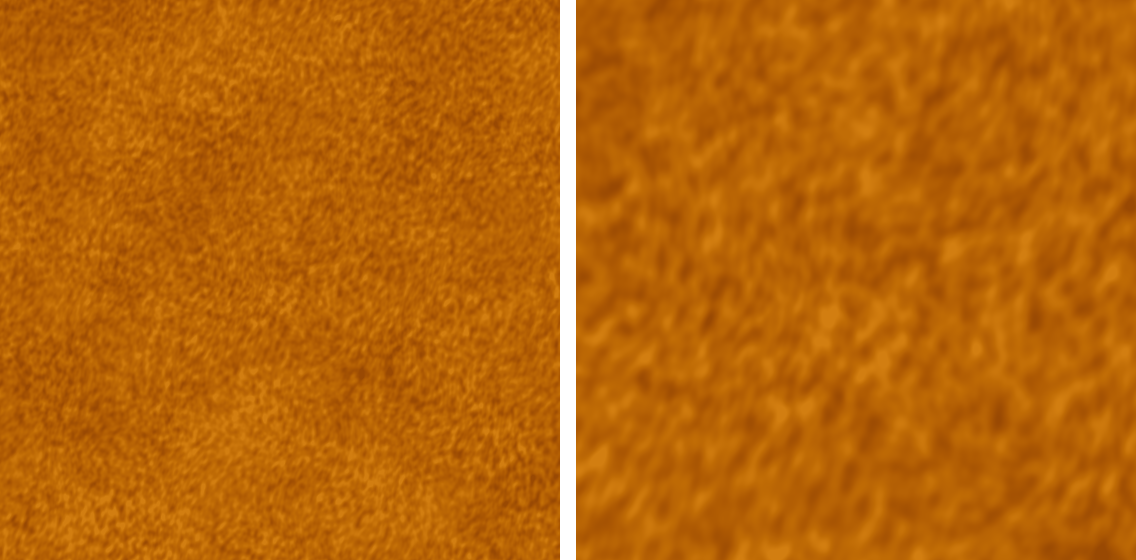
Left, the full canvas; right, a detail of the centre.
Write a three.js fragment shader that draws this texture.

```glsl
// Soft amber suede: short slanted nap grains over faint cloudy mottling.
varying vec2 vUv;

const vec3 DEEP_BROWN = vec3(0.63, 0.31, 0.01);
const vec3 RUST = vec3(0.68, 0.35, 0.01);
const vec3 AMBER = vec3(0.72, 0.39, 0.02);
const vec3 OCHRE = vec3(0.75, 0.42, 0.02);
const vec3 GOLD = vec3(0.80, 0.47, 0.05);

const float TAU = 6.2831853;
const float NOISE_GAIN = 3.8; // brings gradient noise to unit deviation

float hash(vec2 p) {
  return fract(sin(dot(p, vec2(127.1, 311.7))) * 43758.5453);
}

vec2 rotate(vec2 p, float angle) {
  float c = cos(angle);
  float s = sin(angle);
  return vec2(c * p.x - s * p.y, s * p.x + c * p.y);
}

// Slope contributed by one lattice corner
float corner(vec2 cell, vec2 offset, vec2 local) {
  float angle = TAU * hash(cell + offset);
  return dot(vec2(cos(angle), sin(angle)), local - offset);
}

// Gradient noise with zero mean and about unit deviation
float noise(vec2 p) {
  vec2 cell = floor(p);
  vec2 f = fract(p);
  vec2 w = f * f * f * (f * (f * 6.0 - 15.0) + 10.0);
  float low = mix(corner(cell, vec2(0.0, 0.0), f), corner(cell, vec2(1.0, 0.0), f), w.x);
  float high = mix(corner(cell, vec2(0.0, 1.0), f), corner(cell, vec2(1.0, 1.0), f), w.x);
  return NOISE_GAIN * mix(low, high, w.y);
}

// Broad light and dark patches
float clouds(vec2 p) {
  float sum = 0.0;
  float amplitude = 0.27;
  for (int i = 0; i < 4; i++) {
    sum += amplitude * noise(p);
    p = rotate(p, 0.6) * 2.1 + 17.3;
    amplitude *= 0.88;
  }
  return sum;
}

// Elongated grains whose lean drifts across the cloth
float nap(vec2 p, float lean, vec2 density) {
  vec2 drift = vec2(noise(p * 7.0 + 3.1), noise(p * 7.0 + 41.7));
  return noise(rotate(p + 0.006 * drift, lean) * density + 11.9);
}

// Palette ramp over a tone measured in deviations
vec3 suedeColor(float tone) {
  vec3 color = mix(DEEP_BROWN, RUST, clamp((tone + 1.8) / 0.94, -0.6, 1.0));
  color = mix(color, AMBER, clamp((tone + 0.86) / 0.82, 0.0, 1.0));
  color = mix(color, OCHRE, clamp((tone + 0.04) / 0.7, 0.0, 1.0));
  return mix(color, GOLD, clamp((tone - 0.66) / 0.84, 0.0, 1.5));
}

void main() {
  float mottling = clouds(vUv * 3.0 + 5.2);
  float coarse = nap(vUv, 0.35, vec2(78.0, 50.0));
  float crossing = nap(vUv + 0.37, 0.75, vec2(92.0, 58.0));
  float fine = nap(vUv + 0.71, 0.2, vec2(135.0, 90.0));
  float contrast = 1.0 + 0.12 * noise(vUv * 6.0 + 23.0);

  float grain = 0.6 * coarse + 0.48 * crossing + 0.36 * fine;
  gl_FragColor = vec4(suedeColor(mottling + contrast * grain), 1.0);
}
```
